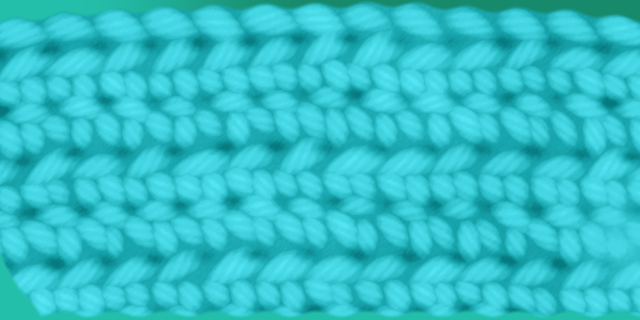
Reproduce this texture procedurally as a WebGL 1 fragment shader.

```glsl
precision highp float;
// Turquoise crochet fabric: three arched ridges of slanted stitches on a green ground.
uniform vec2 u_resolution;

// Yarn and ground colours
const vec3 DEEP   = vec3(0.02, 0.48, 0.50);
const vec3 SHADE  = vec3(0.09, 0.64, 0.67);
const vec3 MID    = vec3(0.18, 0.75, 0.79);
const vec3 LIGHT  = vec3(0.27, 0.84, 0.89);
const vec3 GREEN  = vec3(0.09, 0.54, 0.42);
const vec3 GLOW   = vec3(0.14, 0.75, 0.67);

// Layout, in canvas heights
const float STITCH_WIDTH = 0.158;
const float ROW_HEIGHT   = 0.333;
const float FIRST_RIDGE  = 0.168;
const float ROW_SHIFT    = 0.42;   // sideways shift per row, in stitches
const float ARCH         = 0.045;  // bend of the rows
const float WARP         = 0.026;  // uneven tension
const float JITTER       = 0.020;  // displacement of single loops
const float PLY_FREQ     = 235.0;
const float PLY_DEPTH    = 0.075;
const float FUZZ         = 0.08;
const float GAP_TONE     = 0.42;
const float BLEND        = 0.10;   // softness of the creases between loops

float hash(vec2 p) {
  vec3 q = fract(vec3(p.xyx) * 0.1031);
  q += dot(q, q.yzx + 33.33);
  return fract((q.x + q.y) * q.z);
}

float noise(vec2 p) {
  vec2 i = floor(p), f = fract(p);
  f = f * f * (3.0 - 2.0 * f);
  return mix(mix(hash(i), hash(i + vec2(1.0, 0.0)), f.x),
             mix(hash(i + vec2(0.0, 1.0)), hash(i + 1.0), f.x), f.y);
}

float softMax(float a, float b) {
  float h = max(BLEND - abs(a - b), 0.0);
  return max(a, b) + h * h / (4.0 * BLEND);
}

// Tone of one rounded, plied yarn loop; zero outside it
float lobe(vec2 p, vec2 radius, float angle, float taper, vec2 seed) {
  float a = hash(seed), b = hash(seed + 17.3);
  p -= JITTER * (vec2(a, b) - 0.5);
  float light = 1.0 + 1.8 * p.y - 0.8 * p.x;
  angle += 0.5 * (b - 0.5);
  float c = cos(angle), s = sin(angle);
  vec2 d = vec2(c * p.x + s * p.y, c * p.y - s * p.x);
  vec2 q = d / (radius * (0.92 + 0.2 * a));
  q.y = (q.y + 0.22 * q.x * q.x) / max(1.0 + taper * q.x, 0.3);
  float r2 = dot(q, q);
  float ply = sin(PLY_FREQ * (0.85 * d.y - 0.5 * d.x) + 6.0 * a);
  float height = max(1.0 - 0.5 * r2 - 0.5 * r2 * r2, 0.0);
  return height * (light + PLY_DEPTH * ply + 0.16 * (a - 0.5));
}

float hole(vec2 p, vec2 radius) {
  p /= radius;
  return exp(-dot(p, p));
}

// Overlapping loops blend softly; the holes between stitches darken them
float crochet(vec2 p) {
  float tone = GAP_TONE, dark = 0.0;
  for (int row = 0; row < 3; row++) {
    float r = float(row);
    float u = p.x / STITCH_WIDTH - 0.1 - ROW_SHIFT * r;
    float y = p.y - FIRST_RIDGE - ROW_HEIGHT * r;
    for (int k = -1; k <= 1; k++) {
      float cell = floor(u) + float(k);
      vec2 d = vec2((u - cell) * STITCH_WIDTH, y);
      vec2 id = vec2(cell + 40.0, r * 9.0 + 3.0);
      // slanted ridge leaf
      tone = softMax(tone, lobe(d - vec2(0.079, 0.0), vec2(0.110, 0.051), 0.38, 0.38, id));
      // pair of loops under the ridge
      tone = softMax(tone, lobe(d - vec2(0.036, -0.078), vec2(0.066, 0.046), -1.0, 0.0, id + 1.0));
      tone = softMax(tone, lobe(d - vec2(0.113, -0.080), vec2(0.067, 0.047), -1.1, 0.0, id + 2.0));
      // cross loop and two legs
      tone = softMax(tone, lobe(d - vec2(0.100, -0.147), vec2(0.084, 0.043), -0.25, 0.0, id + 3.0));
      tone = softMax(tone, lobe(d - vec2(0.042, -0.210), vec2(0.080, 0.046), -0.85, 0.0, id + 4.0));
      tone = softMax(tone, lobe(d - vec2(0.122, -0.228), vec2(0.074, 0.044), -1.25, 0.0, id + 5.0));
      // chain along the top edge
      if (row == 2)
        tone = softMax(tone, lobe(d - vec2(0.070, 0.093), vec2(0.112, 0.054), -0.40, -0.35, id + 6.0));
      float depth = 0.55 + 0.4 * hash(id + 7.0);
      float low = 0.35 + 0.6 * hash(id + 8.0);
      dark = max(dark, depth * hole(d - vec2(-0.002, 0.041), vec2(0.040, 0.023)));
      dark = max(dark, low * hole(d - vec2(0.024, -0.128), vec2(0.038, 0.022)));
    }
  }
  return tone * (1.0 - 0.9 * dark);
}

vec3 yarnColour(float tone) {
  vec3 c = mix(DEEP, SHADE, smoothstep(0.05, 0.38, tone));
  c = mix(c, MID, smoothstep(0.32, 0.66, tone));
  c = mix(c, LIGHT, smoothstep(0.60, 0.92, tone));
  return c + 0.06 * smoothstep(0.92, 1.2, tone);
}

void main() {
  vec2 p = gl_FragCoord.xy / u_resolution.y;
  vec2 bent = p + vec2(0.0, ARCH * (p.x - 1.02) * (p.x - 1.02));
  bent += WARP * (vec2(noise(p * 4.0), noise(p * 4.0 + 31.0)) - 0.5);

  // Yarn, a worn matted patch at lower right, fibres and soft light
  float tone = crochet(bent);
  float matted = hole(p - vec2(1.94, 0.25), vec2(0.09, 0.10));
  tone = mix(tone, 0.72 + 0.2 * noise(p * 22.0), 0.8 * matted);
  tone += FUZZ * (noise(vec2(p.x + p.y, p.y - p.x) * vec2(60.0, 150.0)) - 0.5);
  tone += 0.16 * (noise(p * 3.0 + 8.0) - 0.5);

  // Ground seen past the wavy fabric edges
  float wave = 0.008 * sin(6.2832 * p.x / STITCH_WIDTH);
  float edge = min(0.978 + wave - bent.y, p.y - 0.018 - wave);
  edge = min(edge, (p.x + 0.6 * p.y - 0.125 + wave) * 0.86);
  float shadowed = smoothstep(0.2, 1.0, p.x) * smoothstep(0.4, 0.6, p.y);
  vec3 ground = mix(GLOW, GREEN, shadowed);

  gl_FragColor = vec4(mix(ground, yarnColour(tone), smoothstep(-0.007, 0.009, edge)), 1.0);
}
```
